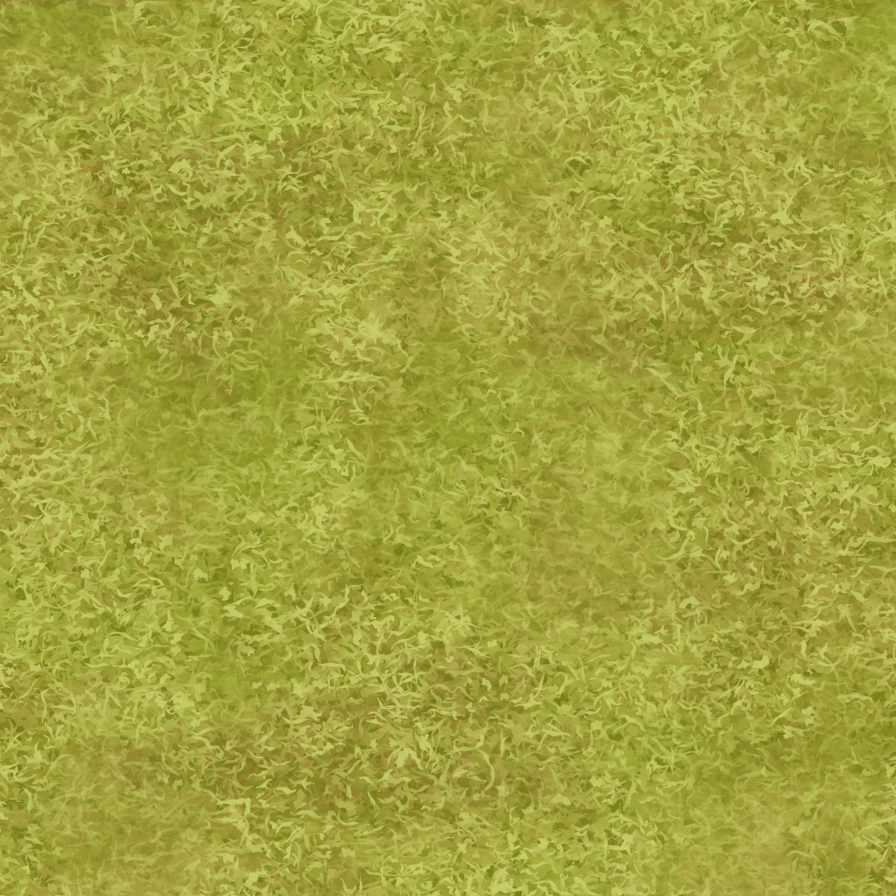
This texture is drawn by a WebGL 1 fragment shader. Its source:

```glsl
precision highp float;
uniform vec2 u_resolution;

vec3 hash3(vec2 cell) {
  vec3 h = fract(cell.xyx * vec3(0.1031, 0.1030, 0.0973));
  h += dot(h, h.yxz + 33.33);
  return fract((h.xxy + h.yzz) * h.zyx);
}

// Layered, warped sines, roughly -0.8 to 0.8
float patches(vec2 p) {
  float sum = 0.0;
  float amp = 0.45;
  for (int i = 0; i < 5; i++) {
    p = mat2(0.8, 0.6, -0.6, 0.8) * p * 1.7 + 1.9;
    p += 0.8 * sin(p.yx * 0.9 + 1.3);
    sum += amp * sin(p.x) * cos(p.y * 1.1);
    amp *= 0.68;
  }
  return sum;
}

// Coverage of a wavy, tapered blade centred at the origin
float blade(vec2 p, float angle, float halfLength, float width, float bend, float blur) {
  float c = cos(angle);
  float s = sin(angle);
  p = vec2(c * p.x + s * p.y, c * p.y - s * p.x);
  float along = p.x / halfLength;
  float across = p.y + bend * halfLength * (along * along - 0.3);
  across += 0.05 * sin(along * 4.0 + bend * 40.0);
  float ragged = 1.0 + 0.3 * sin(along * 7.0 + bend * 90.0);
  float edge = abs(across) - width * ragged * (1.0 - along * along);
  return (1.0 - smoothstep(-blur, blur, edge)) * (1.0 - smoothstep(0.75, 1.0, abs(along)));
}

// Soft ground: olive with green and brown drifts
vec3 groundColor(vec2 p) {
  vec3 color = mix(vec3(0.63, 0.59, 0.215), vec3(0.605, 0.65, 0.2),
                   smoothstep(-0.45, 0.45, patches(p * vec2(3.0, 4.5))));
  float brown = smoothstep(0.15, 0.65, patches(p * vec2(3.5, 6.0) + 17.0));
  color = mix(color, vec3(0.56, 0.475, 0.18), 0.75 * brown);
  color += 0.06 * patches(p * vec2(4.0, 7.0) + 71.0);
  return color + 0.06 * patches(p * 24.0 + 5.0);
}

void main() {
  vec2 uv = gl_FragCoord.xy / u_resolution.y;
  vec3 ground = groundColor(uv);
  vec3 color = ground;
  float density = mix(0.4, 0.95, smoothstep(-0.55, 0.15, patches(uv * 5.0 + 31.0)));
  float lush = smoothstep(-0.4, 0.5, patches(uv * 7.0 + 43.0));
  float clump = patches(uv * vec2(9.0, 12.0) + 57.0);

  // Broad dark leaves first, thin pale blades last
  for (int layer = 0; layer < 16; layer++) {
    float k = float(layer) / 15.0;
    float scale = mix(34.0, 50.0, fract(float(layer) * 0.618));
    vec2 p = uv * scale + float(layer) * vec2(7.31, 3.77);
    vec2 cell = floor(p);
    float blur = 0.02 + 0.6 * scale / u_resolution.y;

    for (int j = -1; j <= 1; j++) {
      for (int i = -1; i <= 1; i++) {
        vec2 id = cell + vec2(float(i), float(j));
        vec3 place = hash3(id + float(layer) * 61.7);
        vec3 look = hash3(id + float(layer) * 37.3 + 211.0);
        float angle = 6.2832 * place.z;
        angle -= 0.25 * sin(2.0 * angle);
        float broad = step(0.78, fract(look.y * 9.0));
        float width = mix(0.19, 0.075, smoothstep(0.15, 0.5, k));
        width *= mix(0.6, 1.3, look.y) * (1.0 + 1.1 * broad * k);
        float halfLength = mix(0.3, 0.85, look.x * look.x) * (1.0 - 0.3 * broad);
        float cover = blade(p - id - place.xy, angle, halfLength, width,
                            0.8 * (look.z - 0.5), blur);

        // Tone runs from shaded green to pale straw
        float tone = mix(-0.6, 0.7, k) + 1.4 * (fract(look.z * 7.0) - 0.5) + 0.55 * clump;
        vec3 tint = mix(vec3(0.66, 0.60, 0.24), vec3(0.635, 0.69, 0.235),
                        smoothstep(0.2, 0.8, fract(look.x * 13.0) * 0.6 + lush * 0.4));
        tint = mix(ground, tint, 0.65);
        tint = mix(tint, vec3(0.41, 0.44, 0.06), 0.75 * clamp(-tone, 0.0, 1.0));
        tint = mix(tint, vec3(0.80, 0.83, 0.44), 0.85 * clamp(tone, 0.0, 1.0));
        color = mix(color, tint, cover * density);
      }
    }
  }
  gl_FragColor = vec4(color, 1.0);
}
```
